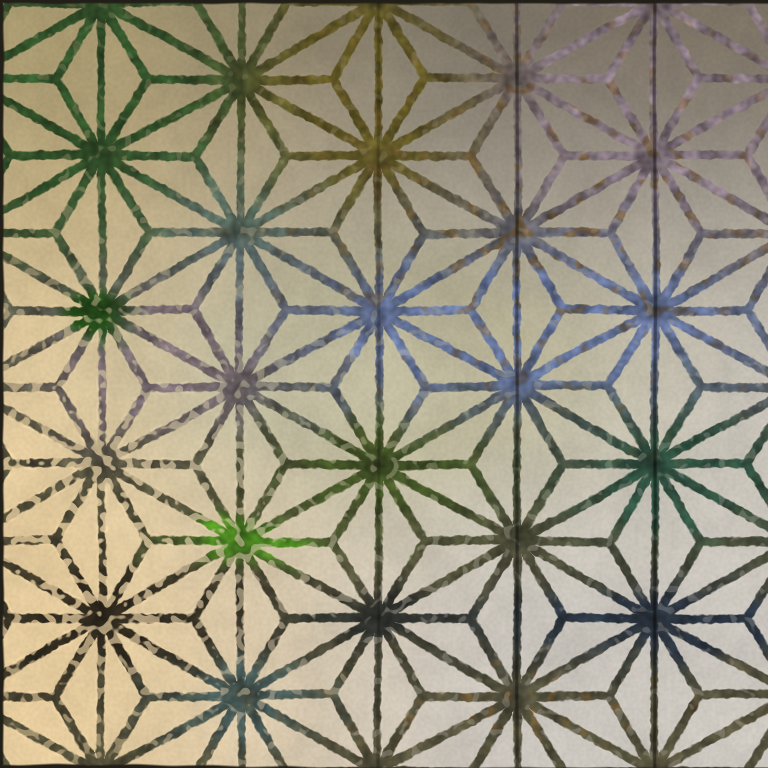
Give the GLSL for this pattern, as a Shadertoy shader.

```glsl
// Hand-painted hemp-leaf lattice on a plastered canvas: every hub of a triangular
// grid sends out twelve spokes that end at the borders of its hexagonal cell.
// Soft colour washes tint the lines; gradient noise frays, flecks and wears them.

const float PI = 3.14159265;
const vec2 HUB_ORIGIN = vec2(0.673, 0.496);
const vec2 HUB_SPACING = vec2(0.180, 0.2007);   // column step, step within a column
const float HALF_WIDTH = 0.0056;
const float HALF_WIDTH_VERTICAL = 0.0046;

vec2 hashGradient(vec2 cell) {
    vec3 h = fract(cell.xyx * vec3(0.1031, 0.1030, 0.0973));
    h += dot(h, h.yzx + 33.33);
    float angle = 2.0 * PI * fract((h.x + h.y) * h.z);
    return vec2(cos(angle), sin(angle));
}

// Gradient noise, roughly -0.7 to 0.7
float noise(vec2 p) {
    vec2 i = floor(p), f = p - i;
    vec2 s = f * f * f * (f * (f * 6.0 - 15.0) + 10.0);
    vec2 e = vec2(0.0, 1.0);
    float a = dot(hashGradient(i), f);
    float b = dot(hashGradient(i + e.yx), f - e.yx);
    float c = dot(hashGradient(i + e.xy), f - e.xy);
    float d = dot(hashGradient(i + e.yy), f - e.yy);
    return mix(mix(a, b, s.x), mix(c, d, s.x), s.y);
}

float fbm(vec2 p) {
    float sum = 0.0, amplitude = 0.6;
    for (int i = 0; i < 4; i++) {
        sum += amplitude * noise(p);
        p = mat2(1.6, 1.2, -1.2, 1.6) * p + 7.3;
        amplitude *= 0.5;
    }
    return sum;
}

float blob(vec2 p, vec2 centre, vec2 radius) {
    vec2 d = (p - centre) / radius;
    return exp(-dot(d, d));
}

void wash(inout vec3 colour, vec3 paint, vec2 p, vec2 centre, vec2 radius) {
    colour = mix(colour, paint, min(1.0, 1.4 * blob(p, centre, radius)));
}

// x: distance to the nearest spoke, y: distance to the hub, z: 1 on vertical spokes
vec3 starLattice(vec2 p) {
    vec2 period = vec2(sqrt(3.0), 1.0);
    vec2 q = (p - HUB_ORIGIN) / HUB_SPACING * vec2(0.5 * period.x, 1.0);
    vec2 a = q - period * round(q / period);
    vec2 b = q - period * (floor(q / period) + 0.5);
    vec2 local = dot(a, a) < dot(b, b) ? a : b;
    float angle = atan(local.x, local.y);
    float spoke = round(angle * 6.0 / PI);
    float radius = length(local) * HUB_SPACING.y;
    float vertical = 1.0 - step(0.5, mod(abs(spoke), 6.0));
    return vec3(radius * abs(sin(angle - spoke * PI / 6.0)), radius, vertical);
}

vec3 inkColour(vec2 p) {
    vec3 c = vec3(0.29, 0.28, 0.20);
    wash(c, vec3(0.16, 0.29, 0.14), p, vec2(0.10, 0.86), vec2(0.25, 0.20));
    wash(c, vec3(0.50, 0.44, 0.48), p, vec2(0.87, 0.87), vec2(0.27, 0.22));
    wash(c, vec3(0.36, 0.32, 0.12), p, vec2(0.47, 0.86), vec2(0.13, 0.17));
    wash(c, vec3(0.31, 0.39, 0.33), p, vec2(0.30, 0.70), vec2(0.09, 0.08));
    wash(c, vec3(0.36, 0.42, 0.58), p, vec2(0.68, 0.57), vec2(0.36, 0.11));
    wash(c, vec3(0.44, 0.39, 0.42), p, vec2(0.20, 0.53), vec2(0.14, 0.10));
    wash(c, vec3(0.10, 0.27, 0.07), p, vec2(0.13, 0.59), vec2(0.035, 0.03));
    wash(c, vec3(0.23, 0.30, 0.12), p, vec2(0.50, 0.38), vec2(0.15, 0.07));
    wash(c, vec3(0.15, 0.28, 0.22), p, vec2(0.89, 0.38), vec2(0.15, 0.08));
    wash(c, vec3(0.15, 0.13, 0.09), p, vec2(0.14, 0.19), vec2(0.19, 0.09));
    wash(c, vec3(0.27, 0.52, 0.10), p, vec2(0.32, 0.295), vec2(0.08, 0.022));
    wash(c, vec3(0.15, 0.16, 0.14), p, vec2(0.50, 0.19), vec2(0.12, 0.04));
    wash(c, vec3(0.13, 0.17, 0.22), p, vec2(0.86, 0.19), vec2(0.22, 0.05));
    wash(c, vec3(0.25, 0.33, 0.32), p, vec2(0.31, 0.09), vec2(0.10, 0.05));
    return c;
}

vec3 canvasColour(vec2 p) {
    vec3 c = mix(vec3(0.89, 0.79, 0.61), vec3(0.79, 0.77, 0.74), smoothstep(0.05, 0.7, p.x));
    wash(c, vec3(0.75, 0.73, 0.62), p, vec2(0.52, 0.52), vec2(0.32, 0.18));
    vec3 shade = mix(vec3(0.72, 0.74, 0.70), vec3(0.60, 0.57, 0.52), smoothstep(0.0, 0.8, p.x));
    c *= mix(vec3(1.0), shade, smoothstep(0.45, 1.03, p.y));
    float plaster = fbm(p * 9.0) + 0.5 * fbm(p * vec2(45.0, 38.0));
    return c * (1.0 + 0.09 * plaster + 0.04 * noise(p * 190.0));
}

void mainImage(out vec4 fragColor, in vec2 fragCoord) {
    vec2 uv = fragCoord / iResolution.xy;
    float blur = 0.8 / min(iResolution.x, iResolution.y) + 0.0003;

    // Hand-drawn wobble of the lattice and ragged line widths
    vec2 wobble = vec2(noise(uv * 5.0), noise(uv * 5.0 + 31.0));
    vec3 star = starLattice(uv + 0.005 * wobble);
    float fray = 0.0022 * noise(uv * 85.0) + 0.0012 * noise(uv * 170.0);
    float halfWidth = mix(HALF_WIDTH, HALF_WIDTH_VERTICAL, star.z) + fray;
    halfWidth += 0.004 * exp(-star.y / 0.016);
    float edge = star.x - halfWidth;
    float line = 1.0 - smoothstep(-blur, blur, edge);

    // Paint washes, ochre flecks and brush density
    vec3 ink = inkColour(uv + 0.04 * vec2(noise(uv * 14.0), noise(uv * 14.0 + 9.0)));
    float fleckArea = blob(uv, vec2(0.72, 0.74), vec2(0.36, 0.27))
                    + blob(uv, vec2(0.66, 0.09), vec2(0.30, 0.06));
    float fleck = smoothstep(0.12, 0.3, noise(uv * 48.0 + 4.0)) * min(fleckArea, 1.0);
    ink = mix(ink, vec3(0.43, 0.32, 0.16), 0.7 * fleck);
    ink *= 1.0 + 0.45 * noise(uv * 34.0) + 0.3 * noise(uv * 110.0);
    ink *= 1.0 - 0.3 * exp(-star.y / 0.012);

    // Worn lines and chalky rims, strongest at the lower left
    float wear = blob(uv, vec2(0.08, 0.32), vec2(0.34, 0.30));
    float scratch = smoothstep(0.18, 0.36, noise(uv * 75.0 + 17.0) + 0.22 * wear) * (0.25 + 0.6 * wear);
    float rim = (1.0 - smoothstep(0.0, 0.003, abs(edge - 0.001))) * smoothstep(0.0, 0.3, noise(uv * 60.0));
    vec3 ground = canvasColour(uv);
    vec3 colour = mix(ground, ink, line * 0.94 * (1.0 - scratch));
    colour = mix(colour, ground * 1.08, rim * (0.2 + 0.6 * wear));

    // Fine crease down each column, then the dark margins of the canvas
    float column = (uv.x + 0.002 * wobble.x - HUB_ORIGIN.x) / HUB_SPACING.x;
    float crease = 1.0 - smoothstep(0.0008, 0.0008 + 2.0 * blur, abs(column - round(column)) * HUB_SPACING.x);
    colour *= 1.0 - 0.4 * crease * smoothstep(0.25, 0.75, uv.x);
    float bottom = uv.y + 0.004 * smoothstep(0.1, 0.5, uv.x);
    float margin = min(min(uv.x, 1.0 - uv.y), bottom) + 0.002 * noise(uv * 20.0);
    colour = mix(vec3(0.13, 0.12, 0.09), colour, smoothstep(0.004 - blur, 0.005 + blur, margin));
    fragColor = vec4(clamp(colour, 0.0, 1.0), 1.0);
}
```
